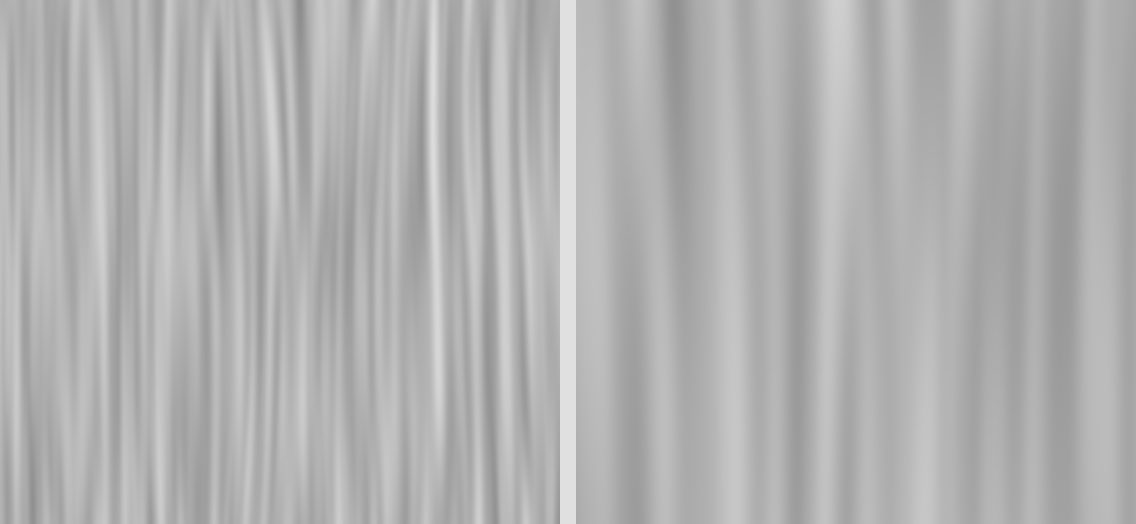
Left, the full canvas; right, a detail of the centre.
Give the GLSL for this texture, as a Shadertoy shader.

```glsl
// Soft vertical grey streaks, like brushed metal or draped cloth, from stretched gradient noise.

#define MEAN_GREY 0.7
#define CONTRAST 0.245
#define STREAKS_ACROSS 31.0   // noise cells per canvas height, sideways
#define STREAKS_ALONG 2.1     // noise cells per canvas height, upwards
#define BROAD_WEIGHT 0.18
#define MAIN_WEIGHT 1.0
#define FINE_WEIGHT 0.45
#define RATIO_ACROSS 1.77     // growth of frequency from layer to layer
#define RATIO_ALONG 1.25
#define UPRIGHT_SLOPE 0.45    // upward part of the gradients; less means fewer blotches
#define SWAY 0.03             // sideways wander of the streaks

// Integer hash of a lattice point, giving a mostly sideways gradient
vec2 latticeGradient(vec2 cell) {
    uvec2 q = uvec2(ivec2(cell) + 4096);
    uint h = q.x * 1597334677u ^ q.y * 3812015801u;
    h = (h ^ (h >> 15)) * 2246822519u;
    h = (h ^ (h >> 13)) * 3266489917u;
    h ^= h >> 16;
    float angle = 6.28319 * float(h & 65535u) / 65536.0;
    return vec2(cos(angle), UPRIGHT_SLOPE * sin(angle));
}

// Gradient noise with a quintic fade
float gradientNoise(vec2 p) {
    vec2 cell = floor(p);
    vec2 f = p - cell;
    vec2 fade = f * f * f * (f * (f * 6.0 - 15.0) + 10.0);
    vec2 right = vec2(1.0, 0.0);
    vec2 up = vec2(0.0, 1.0);
    float lowLeft = dot(latticeGradient(cell), f);
    float lowRight = dot(latticeGradient(cell + right), f - right);
    float highLeft = dot(latticeGradient(cell + up), f - up);
    float highRight = dot(latticeGradient(cell + 1.0), f - 1.0);
    return mix(mix(lowLeft, lowRight, fade.x), mix(highLeft, highRight, fade.x), fade.y);
}

// Broad, main and fine streaks, each layer shifted off the others' lattice
float streaks(vec2 p) {
    vec3 weights = vec3(BROAD_WEIGHT, MAIN_WEIGHT, FINE_WEIGHT);
    vec2 ratio = vec2(RATIO_ACROSS, RATIO_ALONG);
    vec2 frequency = vec2(STREAKS_ACROSS, STREAKS_ALONG) / ratio;
    float sum = 0.0;
    for (int i = 0; i < 3; i++) {
        vec2 offset = vec2(37.31, 19.67) * float(i + 1);
        sum += weights[i] * gradientNoise(p * frequency + offset);
        frequency *= ratio;
    }
    return sum;
}

void mainImage(out vec4 fragColor, in vec2 fragCoord) {
    vec2 p = fragCoord / iResolution.y;
    p.x += SWAY * gradientNoise(p * vec2(4.3, 1.4) + 7.4);
    float grey = MEAN_GREY + CONTRAST * streaks(p);
    fragColor = vec4(vec3(grey), 1.0);
}
```
